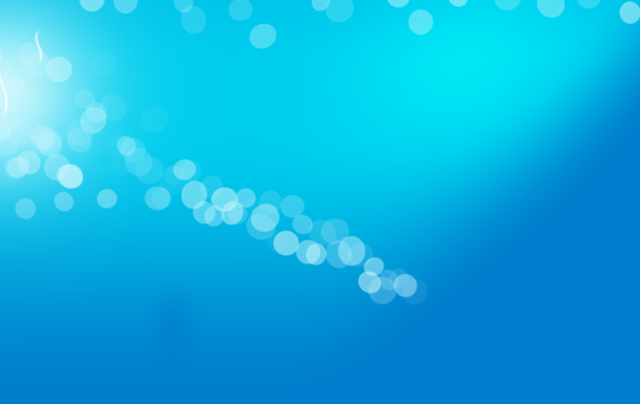
Reproduce this background procedurally as a Shadertoy shader.

```glsl
// Soft cyan-to-blue backdrop with a white glow at the left and drifting bokeh discs.
// A curved horizon blends the two blues; discs are scattered by hash along a
// tapering band and along the top edge. One unit is the canvas height.

const vec3 DEEP_BLUE = vec3(0.0, 0.49, 0.80);
const vec3 CYAN = vec3(0.0, 0.805, 0.93);
const vec3 BRIGHT_CYAN = vec3(0.0, 0.91, 0.96);
const vec3 WHITE_GLOW = vec3(0.93, 0.99, 1.0);
const vec3 DISC_TINT = vec3(0.80, 0.96, 0.99);
const int BAND_DISCS = 76;
const int TOP_DISCS = 15;

float hash(float n) {
    return fract(sin(n * 12.9898 + 4.1) * 43758.55);
}

// Gaussian falloff around a centre, with one radius per axis
float glow(vec2 p, vec2 centre, vec2 radius) {
    vec2 d = (p - centre) / radius;
    return exp(-dot(d, d));
}

vec2 rotate(vec2 p, float angle) {
    float c = cos(angle), s = sin(angle);
    return vec2(c * p.x - s * p.y, s * p.x + c * p.y);
}

vec3 backdrop(vec2 p) {
    // The horizon climbs to the right, where its edge is tighter
    float rise = max(p.x - 0.75, 0.0);
    float height = p.y - 0.40 - 0.72 * rise * rise;
    float right = smoothstep(0.65, 1.25, p.x);
    float light = smoothstep(mix(-0.42, -0.24, right), mix(0.30, 0.20, right), height);
    light *= 1.0 - 0.10 * smoothstep(0.85, 1.0, p.y);
    vec3 colour = mix(DEEP_BLUE, CYAN, light);

    // Bright patch, dark notch and white light
    vec2 tilted = rotate(p - vec2(1.15, 0.85), -0.35);
    colour = mix(colour, BRIGHT_CYAN, 0.95 * light * glow(tilted, vec2(0.0), vec2(0.29, 0.20)));
    colour = mix(colour, DEEP_BLUE, 0.65 * glow(p, vec2(0.43, 0.18), vec2(0.05, 0.09)));
    return mix(colour, WHITE_GLOW, 0.86 * glow(p, vec2(0.0, 0.77), vec2(0.23, 0.22)));
}

// Slightly oval disc with a soft edge and a faintly brighter rim
float disc(vec2 p, vec2 centre, float radius, float seed, float blur) {
    vec2 q = rotate(p - centre, 3.14 * hash(seed));
    q.x *= 1.0 + 0.16 * hash(seed + 0.5);
    float d = length(q) - radius;
    float rim = smoothstep(-0.3 * radius, 0.0, d);
    return smoothstep(blur, -blur, d) * (0.93 + 0.07 * rim);
}

// Centre of a disc on the band, which falls and narrows to the right
vec2 bandCentre(float along, float seed) {
    float x = 1.04 * pow(along, 1.55);
    float middle = 0.66 - 0.20 * x - 0.16 * x * x * x;
    float spread = mix(0.32, 0.07, smoothstep(0.0, 0.75, x));
    float offset = hash(seed + 1.3) + hash(seed + 2.7) - 1.0;
    return vec2(x, middle + spread * offset);
}

vec2 topCentre(float along, float seed) {
    float drop = hash(seed + 3.1);
    return vec2(0.18 + 1.4 * along, 1.01 - 0.12 * drop * drop);
}

// Thin wavy thread between two heights
float thread(vec2 p, float x, float low, float high, float sway, float blur) {
    float t = (p.y - low) / (high - low);
    float d = abs(p.x - x - sway * sin(6.28 * t));
    float ends = smoothstep(0.0, 0.2, t) * smoothstep(1.0, 0.8, t);
    return ends * smoothstep(0.002 + blur, 0.001, d);
}

void mainImage(out vec4 fragColor, in vec2 fragCoord) {
    vec2 p = fragCoord / iResolution.y;
    float blur = 0.0012 + 0.8 / iResolution.y;
    vec3 colour = backdrop(p);

    // Bokeh band
    for (int i = 0; i < BAND_DISCS; i++) {
        float seed = float(i) + 17.0;
        float along = (float(i) + hash(seed + 5.2)) / float(BAND_DISCS);
        float radius = mix(0.024, 0.037, hash(seed + 6.4));
        float opacity = mix(0.06, 0.62, pow(hash(seed + 7.6), 1.5));
        float cover = disc(p, bandCentre(along, seed), radius, seed, blur);
        colour = mix(colour, DISC_TINT, opacity * cover);
    }

    // Sparse discs along the top
    for (int i = 0; i < TOP_DISCS; i++) {
        float seed = float(i) + 211.0;
        float along = (float(i) + hash(seed + 5.2)) / float(TOP_DISCS);
        float radius = mix(0.024, 0.036, hash(seed + 6.4));
        float opacity = mix(0.08, 0.60, hash(seed + 7.6));
        float cover = disc(p, topCentre(along, seed), radius, seed, blur);
        colour = mix(colour, DISC_TINT, opacity * cover);
    }

    // Light threads at the left
    float threads = thread(p, 0.006, 0.70, 0.88, 0.010, blur)
                  + thread(p, 0.096, 0.84, 0.93, 0.006, blur);
    colour = mix(colour, vec3(1.0), 0.6 * min(threads, 1.0));
    fragColor = vec4(colour, 1.0);
}
```
